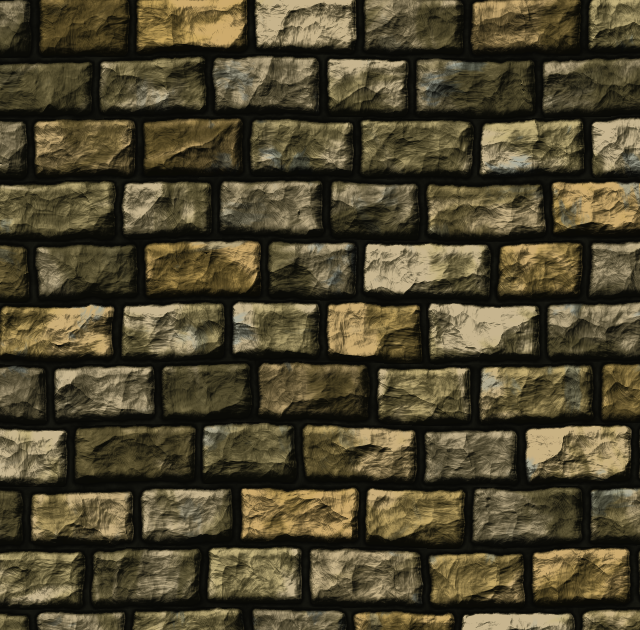
Give the GLSL for this texture, as a WebGL 1 fragment shader.

```glsl
precision highp float;
// Old wall of rough-hewn stone blocks in staggered courses with deep dark joints.
uniform vec2 u_resolution;

float hash(vec2 p) {
  return fract(sin(dot(p, vec2(127.1, 311.7))) * 43758.545);
}

vec2 hash2(vec2 p) {
  return vec2(hash(p), hash(p + 53.7));
}

// Layered sines, turned and warped at every octave; roughly -1 to 1.
float grit(vec2 p) {
  float sum = 0.0, amp = 0.55;
  for (int i = 0; i < 5; i++) {
    p = mat2(1.6, 1.2, -1.2, 1.6) * p + 1.7;
    p += 0.8 * sin(p.yx * 0.7 + float(i));
    sum += amp * sin(p.x) * sin(p.y + 0.6);
    amp *= 0.6;
  }
  return sum;
}

// Cellular noise of tilted scoops that meet in sharp chiselled ridges.
float facets(vec2 p) {
  vec2 cell = floor(p);
  float low = 9.0;
  for (int j = -1; j <= 1; j++) {
    for (int i = -1; i <= 1; i++) {
      vec2 id = cell + vec2(i, j);
      vec2 r = p - id - hash2(id);
      vec2 tilt = hash2(id + 19.3) - 0.5;
      low = min(low, dot(r, r) + dot(tilt, r) * 1.3 + 0.25 * hash(id + 7.9));
    }
  }
  return low;
}

// Position of an upright joint, in course heights.
float joint(float i, float row) {
  float shift = 0.5 * mod(row, 2.0) + 0.36 * hash(vec2(row, 4.0));
  return 1.793 * (i - shift + 0.26 * (hash(vec2(i, row)) - 0.5));
}

// Distance to the ragged outline of one block, negative inside.
float outline(vec2 p, vec2 centre, vec2 halfSize) {
  vec2 ragged = 0.04 * vec2(grit(p * 1.1), grit(p * 1.2 + 8.0)) + 0.02 * grit(p * 3.5);
  vec2 q = abs(p - centre + ragged) - halfSize + 0.08;
  return length(max(q, 0.0)) + min(max(q.x, q.y), 0.0) - 0.08;
}

// Height of the block face: rounded rim, large and small chips, grain.
float relief(vec2 p, vec2 centre, vec2 halfSize, float seed) {
  float rim = 1.0 - clamp(-outline(p, centre, halfSize) / 0.14, 0.0, 1.0);
  vec2 s = p + seed * 37.0;
  vec2 warped = s + 0.14 * vec2(grit(s * 0.8), grit(s * 0.8 + 5.0));
  return -0.08 * rim * rim + 0.15 * facets(warped * 1.7)
    + 0.04 * facets(warped * 4.3 + 3.0) + 0.019 * grit(s * 3.0);
}

void main() {
  // One unit is the height of a course.
  vec2 p = (gl_FragCoord.xy / u_resolution.y - vec2(0.0, 0.0344)) / 0.0974;
  p.y += 0.03 * sin(p.x * 0.9 + 1.0);

  // Find the block between its two joints.
  float row = floor(p.y);
  float col = floor(p.x / 1.793 + 0.5 * mod(row, 2.0) + 0.36 * hash(vec2(row, 4.0)));
  if (p.x < joint(col, row)) col -= 1.0;
  else if (p.x > joint(col + 1.0, row)) col += 1.0;
  float left = joint(col, row), right = joint(col + 1.0, row);
  vec2 id = vec2(col, row);
  float seed = hash(id + 31.0);
  vec2 centre = vec2(0.5 * (left + right), row + 0.5 + 0.03 * (seed - 0.5));
  vec2 halfSize = vec2(0.5 * (right - left) - 0.075, 0.43 + 0.025 * hash(id + 3.0));
  float d = outline(p, centre, halfSize);

  // Light from the upper left over the slopes of the relief.
  float h = relief(p, centre, halfSize, seed);
  float hx = relief(p + vec2(0.02, 0.0), centre, halfSize, seed);
  float hy = relief(p + vec2(0.0, 0.02), centre, halfSize, seed);
  vec3 normal = normalize(vec3((h - hx) / 0.02, (h - hy) / 0.02, 1.0));
  float lit = max(dot(normal, normalize(vec3(-0.35, 0.7, 0.75))), 0.0);

  // Weathering: exposure of each block, stained patches, shade at the foot.
  vec2 s = p + seed * 37.0;
  float stain = smoothstep(-0.1, 0.3, grit(s * 0.55 + 2.0));
  float tone = (0.05 + pow(lit, 1.5)) * mix(0.62, 1.32, hash(id + 11.0));
  tone *= (1.1 - 0.38 * stain) * (1.0 + 0.32 * grit(s * 4.0));
  float foot = p.y - centre.y + halfSize.y + 0.05 * grit(vec2(p.x * 5.0, p.y));
  tone *= mix(0.3, 1.0, smoothstep(0.0, 0.2, foot));
  tone *= mix(0.5, 1.0, smoothstep(0.0, 0.05, -d));

  // Tone to stone colour, then brown, olive and slate-blue tints.
  vec3 stone = mix(vec3(0.04, 0.04, 0.025), vec3(0.28, 0.255, 0.17), smoothstep(0.0, 0.4, tone));
  stone = mix(stone, vec3(0.78, 0.71, 0.56), smoothstep(0.27, 1.1, tone));
  float ochre = smoothstep(0.4, 1.0, hash(id + 23.0));
  stone *= mix(vec3(1.0), vec3(1.04, 0.93, 0.7), ochre * 0.8);
  stone *= mix(vec3(1.0), vec3(0.98, 0.98, 0.84), stain * 0.8);
  float slate = smoothstep(0.35, 0.7, grit(s * 1.3 + 9.0)) * hash(id + 41.0);
  stone = mix(stone, vec3(0.72, 0.88, 0.95) * dot(stone, vec3(0.35)), slate * 0.5);

  // Joints: black next to the blocks, a little earth in the middle.
  float earth = smoothstep(0.01, 0.08, d) * (0.6 + 0.5 * grit(p * 3.0));
  vec3 mortar = vec3(0.03, 0.03, 0.02) + vec3(0.06, 0.06, 0.045) * earth;
  gl_FragColor = vec4(mix(stone, mortar, smoothstep(-0.015, 0.02, d)), 1.0);
}
```
